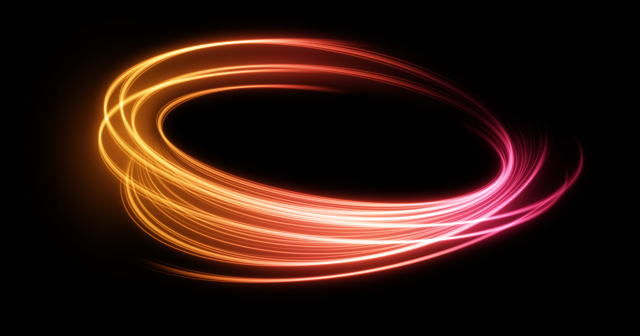
This background is drawn by a Shadertoy shader. Its source:

```glsl
#define CORE_WIDTH 0.0042
#define THREAD_WIDTH 0.0022
#define HALO_WIDTH 0.014
#define CORE_GAIN 2.3
#define HALO_GAIN 0.50
#define THREAD_GAIN 0.75
#define FILL_GAIN 0.42
#define HAZE_GAIN 0.30
#define WHITE_HEAT 0.065
#define SWEEP_COUNT 20

const float PI = 3.14159265;

// Ellipse sheared sideways: lean is the x offset of its topmost point
struct Ring { vec2 center; vec2 radii; float lean; };

// Returns signed distance (x) and angle around the ring (y)
vec2 ringCoords(vec2 p, Ring ring) {
    vec2 q = p - ring.center;
    float v = q.y / ring.radii.y;
    float u = (q.x - ring.lean * v) / ring.radii.x;
    float r = max(length(vec2(u, v)), 0.001);
    vec2 slope = vec2(u / ring.radii.x,
                      (v - u * ring.lean / ring.radii.x) / ring.radii.y) / r;
    return vec2((r - 1.0) / max(length(slope), 0.001), atan(v, u + 1e-6));
}

// Soft window that keeps only part of a ring
float arcWindow(float angle, float middle, float halfSpan) {
    float away = abs(mod(angle - middle + PI, 2.0 * PI) - PI);
    return 1.0 - smoothstep(halfSpan - 0.7, halfSpan, away);
}

float softLine(float d, float width) {
    float w = max(width, 0.7 / iResolution.y);
    return exp(-d * d / (w * w)) * width / w;
}

// Bright core, halo and a few fine threads that drift off the core
float strand(vec2 p, Ring ring, float middle, float halfSpan) {
    vec2 rc = ringCoords(p, ring);
    float pulse = 0.75 + 0.25 * sin(rc.y * 2.0 + ring.lean * 20.0);
    float light = CORE_GAIN * pulse * softLine(rc.x, CORE_WIDTH)
                + HALO_GAIN * exp(-abs(rc.x) / HALO_WIDTH);
    for (int i = 0; i < 4; i++) {
        float offset = float(i) - 1.3;
        Ring thread = ring;
        thread.radii *= 1.0 + 0.009 * offset;
        thread.lean += 0.025 * offset;
        light += THREAD_GAIN * softLine(ringCoords(p, thread).x, THREAD_WIDTH);
    }
    return light * arcWindow(rc.y, middle, halfSpan);
}

// Fine threads spread between two rings along the lower side
float sweep(vec2 p, Ring inner, Ring outer) {
    float light = 0.0;
    for (int i = 0; i < SWEEP_COUNT; i++) {
        float id = float(i);
        float t = (id + 0.5 + 0.4 * sin(id * 5.3)) / float(SWEEP_COUNT);
        Ring thread = Ring(mix(inner.center, outer.center, t),
                           mix(inner.radii, outer.radii, t),
                           mix(inner.lean, outer.lean, t) + 0.02 * sin(id * 2.7));
        vec2 rc = ringCoords(p, thread);
        float strength = 0.6 + 0.4 * sin(id * 3.1 + rc.y * 2.0);
        light += strength * arcWindow(rc.y, 4.9, 2.0)
               * (softLine(rc.x, THREAD_WIDTH) + 0.12 * exp(-abs(rc.x) / HALO_WIDTH));
    }
    return light;
}

// Orange at the left, red in the middle, crimson at the right
vec3 hueAt(float x) {
    vec3 orange = vec3(1.75, 0.62, 0.06);
    vec3 red = vec3(1.9, 0.32, 0.20);
    vec3 crimson = vec3(1.4, 0.11, 0.36);
    vec3 warm = mix(orange, red, smoothstep(0.4, 0.95, x));
    return mix(warm, crimson, smoothstep(1.1, 1.55, x));
}

void mainImage(out vec4 fragColor, in vec2 fragCoord) {
    vec2 p = fragCoord / iResolution.y;
    p.x += 0.955 - 0.5 * iResolution.x / iResolution.y;

    Ring top = Ring(vec2(0.945, 0.612), vec2(0.555, 0.264), -0.174);
    Ring wide = Ring(vec2(1.025, 0.604), vec2(0.684, 0.276), -0.187);
    Ring left = Ring(vec2(0.995, 0.535), vec2(0.679, 0.256), -0.149);
    Ring low = Ring(vec2(1.005, 0.527), vec2(0.612, 0.313), 0.124);
    Ring middle = Ring(vec2(0.960, 0.585), vec2(0.542, 0.219), -0.149);
    Ring inner = Ring(vec2(0.990, 0.567), vec2(0.478, 0.177), -0.187);
    Ring base = Ring(vec2(1.020, 0.478), vec2(0.686, 0.313), 0.224);

    // Where the light burns hottest and where it dies away
    float heat = exp(-pow((p.x - 1.12) / 0.34, 2.0)) * (1.0 - smoothstep(0.38, 0.52, p.y));
    float fade = 1.0 - 0.9 * smoothstep(0.8, 1.4, p.x) * smoothstep(0.48, 0.66, p.y);
    fade *= 1.0 - 0.75 * smoothstep(1.45, 1.72, p.x);

    // Strands
    float light = strand(p, top, 3.75, 4.0) + strand(p, wide, 3.75, 2.65)
                + strand(p, left, 3.75, 2.5) + strand(p, low, 4.85, 1.85)
                + 0.8 * strand(p, middle, 3.75, 4.0)
                + 0.7 * strand(p, inner, 3.7, 2.7)
                + 0.6 * strand(p, base, 5.3, 1.3)
                + sweep(p, inner, low);
    light *= fade * (0.6 + 0.7 * heat);

    // Glow between the strands
    float hole = smoothstep(-0.015, 0.05, ringCoords(p, inner).x);
    float rim = min(min(ringCoords(p, wide).x, ringCoords(p, left).x), ringCoords(p, low).x);
    float body = hole * (1.0 - smoothstep(-0.08, 0.05, rim));
    light += FILL_GAIN * body * fade * fade * (0.6 + 1.3 * heat);

    // Haze off the left side
    vec2 h = (p - vec2(0.36, 0.56)) / vec2(0.14, 0.18);
    light += HAZE_GAIN * hole * exp(-dot(h, h));

    vec3 color = 1.0 - exp(-hueAt(p.x) * light - WHITE_HEAT * light * light);
    fragColor = vec4(color, 1.0);
}
```
